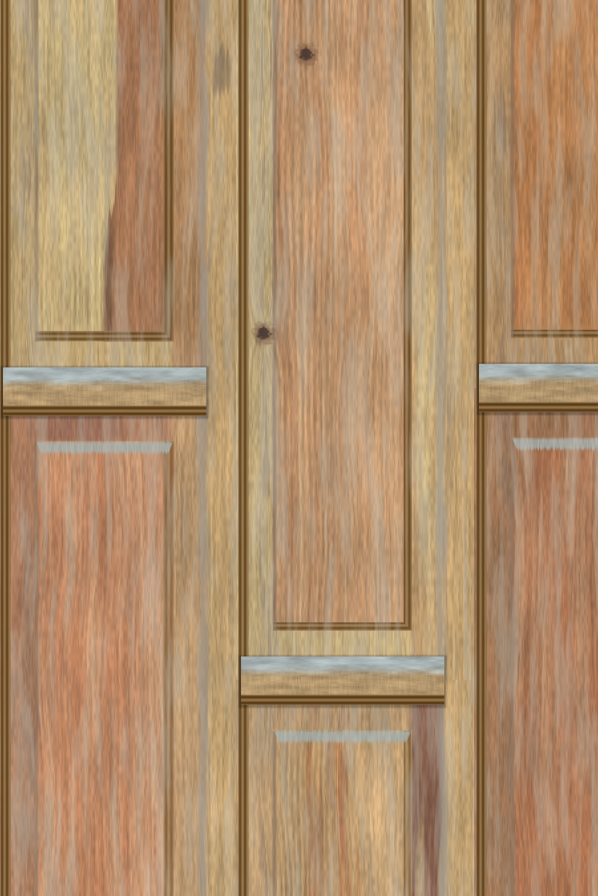
Write a Shadertoy shader that draws this texture.

```glsl
// Weathered wooden door: three bays of raised panels between upright stiles,
// each split by a moulded ledge. One bay is drawn in local coordinates and
// repeated; stretched value noise gives grain, streaks and grey wear.

float hash(vec2 p) {
    vec3 h = fract(vec3(p.xyx) * 0.1031);
    h += dot(h, h.yzx + 33.33);
    return fract((h.x + h.y) * h.z);
}

float noise(vec2 p) {
    vec2 i = floor(p), f = fract(p);
    f *= f * (3.0 - 2.0 * f);
    return mix(mix(hash(i), hash(i + vec2(1, 0)), f.x),
               mix(hash(i + vec2(0, 1)), hash(i + vec2(1, 1)), f.x), f.y);
}

float fbm(vec2 p) {
    float sum = 0.0, amp = 0.5;
    for (int i = 0; i < 4; i++) {
        sum += amp * noise(p);
        p = p * 2.03 + 17.0;
        amp *= 0.5;
    }
    return sum;
}

// Soft mask that is 1 between a and b
float band(float x, float a, float b, float soft) {
    return smoothstep(a - soft, a + soft, x) * smoothstep(b + soft, b - soft, x);
}

// Choose a colour by bay number
vec3 pick(float bay, vec3 a, vec3 b, vec3 c) {
    return bay < 0.5 ? a : (bay < 1.5 ? b : c);
}

// Dark ribbed moulding
vec3 ribs(float phase) {
    return mix(vec3(0.34, 0.23, 0.11), vec3(0.58, 0.45, 0.26), 0.5 + 0.5 * cos(phase));
}

// Dark heart with a paler ring
vec3 knot(vec3 col, vec2 d) {
    float r = length(d) / 1.5 + 0.5 * (noise(d * 2.5 + 9.0) - 0.5);
    col = mix(col, vec3(0.45, 0.32, 0.24), 0.5 * smoothstep(1.6, 0.8, r));
    return mix(col, vec3(0.25, 0.19, 0.18), 0.8 * smoothstep(0.9, 0.4, r));
}

void mainImage(out vec4 fragColor, in vec2 fragCoord) {
    // Canvas is 100 wide and 150 high; x and y are local to the bay and ledge
    vec2 p = fragCoord / iResolution.xy * vec2(100, 150);
    float aa = max(70.0 / iResolution.x, 0.12);
    float bay = clamp(floor((p.x + 0.3) / 39.8), 0.0, 2.0);
    float x = p.x - 0.9 - 39.8 * bay;
    float y = p.y - (bay < 0.5 ? 88.5 : (bay < 1.5 ? 40.1 : 89.1));
    bool upper = y > -4.0, first = bay < 0.5, middle = bay == 1.0;
    float seed = bay * 2.0 + (upper ? 1.0 : 0.0);

    // Grain bends around the two knots
    vec2 knotA = p - vec2(44.1, 94.1), knotB = p - vec2(51.2, 140.8);
    float gx = p.x + 1.6 * noise(p * vec2(0.15, 0.05) + seed * 7.0);
    gx += 1.2 * sign(knotA.x) * exp(-dot(knotA, knotA) * 0.06);
    float fibre = noise(vec2(gx * 2.6, p.y * 0.1)) - 0.5;
    float fine = noise(p * vec2(4.5, 0.8)) - 0.5;
    float streak = fbm(vec2(gx * 0.55, p.y * 0.025) + seed * 13.0);
    float cloud = fbm(p * vec2(0.16, 0.07) + 31.0);
    float grain = 1.0 + 0.18 * fibre + 0.16 * fine + 0.26 * (cloud - 0.47);

    // Frame around the panels
    float side = smoothstep(27.5, 28.5, x);
    vec3 col = upper
        ? pick(bay, vec3(0.73, 0.62, 0.43), vec3(0.77, 0.67, 0.48), vec3(0.69, 0.54, 0.37))
        : pick(bay, vec3(0.66, 0.47, 0.35), vec3(0.72, 0.59, 0.43), vec3(0.62, 0.45, 0.32));
    if (first) col = mix(col, upper ? vec3(0.65, 0.47, 0.32) : vec3(0.73, 0.60, 0.43), side * 0.8);
    if (middle) col = mix(col, upper ? vec3(0.73, 0.59, 0.41) : vec3(0.50, 0.34, 0.27),
                          side * smoothstep(0.25, 0.5, streak));
    col = mix(col, vec3(0.46, 0.39, 0.34), 0.5 * band(x, 2.6, 5.2, 0.6) * smoothstep(0.0, 0.3, fibre));
    col = mix(col, vec3(0.45, 0.29, 0.26), 0.5 * band(y, -12.4, -8.0, 1.0) * band(x, 5.0, 20.0, 4.0)
              * smoothstep(0.4, 0.65, cloud + 0.4 * fibre));

    // Panel board
    float left = x - 5.0, right = 28.2 - x, edge = upper ? y - 4.3 : -12.4 - y;
    vec3 board = upper
        ? pick(bay, vec3(0.77, 0.68, 0.48), vec3(0.75, 0.57, 0.41), vec3(0.69, 0.47, 0.29))
        : pick(bay, vec3(0.75, 0.54, 0.40), vec3(0.77, 0.62, 0.43), vec3(0.66, 0.45, 0.32));
    board = mix(board, vec3(0.66, 0.40, 0.26), (upper ? 0.12 : 0.45) * smoothstep(0.46, 0.68, streak));
    board = mix(board, vec3(0.80, 0.68, 0.53), 0.3 * smoothstep(0.5, 0.25, streak));
    if (first && upper) {
        float seam = 17.4 + 2.1 * smoothstep(108.0, 118.0, p.y + 9.0 * fibre);
        board = mix(board, vec3(0.63, 0.44, 0.31), smoothstep(-0.4, 0.4, p.x - seam));
        board *= 1.0 - 0.3 * band(p.x, 17.2, 19.0, 0.7) * band(p.y, 93.0, 112.0, 4.0);
    }
    if (middle) {
        board *= 1.0 - 0.12 * (0.5 + 0.5 * sin(gx * 6.3)) * smoothstep(60.0, 52.0, p.x);
        if (!upper) board = mix(board, vec3(0.72, 0.40, 0.24), 0.6 * band(p.x + 2.0 * fibre, 56.1, 57.2, 0.4));
    }
    float inside = smoothstep(-aa, aa, min(left, min(right, edge)));
    col = mix(col, board, inside) * grain;

    // Panel edges: dark right and bottom above, pale sloped top below
    float reach = min(right, upper ? edge : 9.0);
    col = mix(col, ribs(reach * 7.0), inside * band(reach, 0.0, first ? 1.8 : 1.4, aa) * (upper ? 0.85 : 0.6));
    col = mix(col, vec3(0.48, 0.41, 0.35), 0.6 * step(0.0, edge) * band(left, -0.1, 0.5, 0.25));
    if (!upper) {
        float slope = band(edge, 0.1, 1.9 + 0.4 * fine, 0.4) * smoothstep(0.0, 0.3, min(left, right) - 0.4 * edge);
        col = mix(col, vec3(0.64, 0.68, 0.67) * (1.0 + 0.1 * fine), 0.85 * slope);
    }

    // Upright stile, then grey wear along the grain and the joint
    col = mix(col, vec3(0.74, 0.61, 0.42) * grain, smoothstep(33.3, 33.9, x));
    float dust = smoothstep(0.35, 0.7, fbm(vec2(gx * 0.9, p.y * 0.08) + 5.0));
    col = mix(col, vec3(0.74, 0.72, 0.67), 0.05 + 0.35 * dust);
    col = mix(col, vec3(0.60, 0.57, 0.53), 0.6 * band(x + fibre, 32.4, 33.8, 0.5));
    col = mix(col, ribs(x * 7.5 + 1.0), 0.88 * band(x, -0.85, 0.85, aa));

    // Ledge: weathered top, tan face, stepped underside
    col *= 1.0 - 0.25 * band(x, -0.8, 34.0, 0.3) * band(y, -8.6, 0.2, 0.3);
    float wear = 0.4 * (fbm(p * vec2(0.3, 1.2)) - 0.47);
    vec3 face = vec3(0.70, 0.59, 0.43) * (1.0 + wear + 0.1 * fine);
    face = mix(face, vec3(0.65, 0.69, 0.69) * (1.0 + wear), smoothstep(-3.6, -1.6, y + 3.0 * wear));
    face = mix(face, ribs((y + 7.3) * 6.5), smoothstep(-6.2, -6.6, y));
    col = mix(col, face, band(x, -0.4, 33.6, aa) * band(y, -8.1, 0.0, aa));

    // Knots and a scuff
    col = knot(knot(col, knotA), knotB);
    float scuff = length((p - vec2(37.2, 137)) * vec2(0.55, 0.25)) + 2.0 * (cloud - 0.5) + fibre;
    col = mix(col, vec3(0.46, 0.40, 0.35), 0.5 * smoothstep(1.1, 0.4, scuff));
    fragColor = vec4(clamp(col, 0.0, 1.0), 1.0);
}
```
